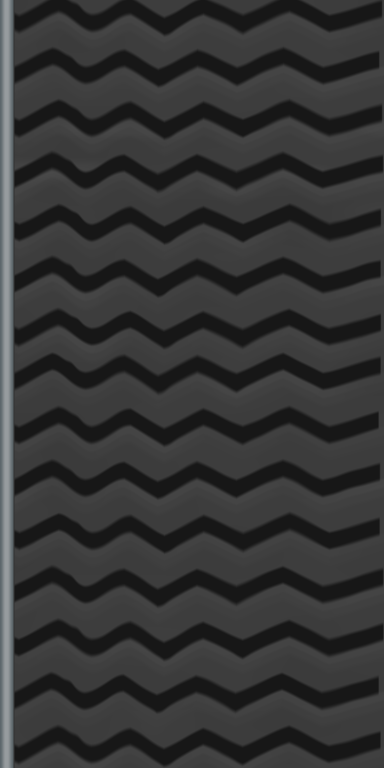
A WebGL 1 fragment shader for this pattern:

```glsl
precision highp float;
// Dark rubber tread: fifteen soft black zigzag grooves beside a steel edge strip.

uniform vec2 u_resolution;

// Lengths are fractions of the canvas width; y runs down from 0 to HEIGHT.
#define HEIGHT 2.0
#define ROWS 15
#define PITCH 0.1362
#define SEAM_ROW 7.0
#define SEAM_SHIFT 0.0130
#define GROOVE_HALF 0.0198
#define ZIGZAG_DEPTH 0.0490
#define ROW_STAGGER 0.0085
#define STRIP_WIDTH 0.0380
#define RUBBER vec3(0.236)
#define GROOVE vec3(0.090)

float hash(vec2 p) {
  vec3 q = fract(vec3(p.xyx) * 0.1031);
  q += dot(q, q.yzx + 33.33);
  return fract((q.x + q.y) * q.z);
}

float noise(vec2 p) {
  vec2 cell = floor(p);
  vec2 f = fract(p);
  f = f * f * (3.0 - 2.0 * f);
  float a = mix(hash(cell), hash(cell + vec2(1.0, 0.0)), f.x);
  float b = mix(hash(cell + vec2(0.0, 1.0)), hash(cell + 1.0), f.x);
  return mix(a, b, f.y);
}

// Zigzag phase: whole numbers are peaks; the teeth widen to the right.
float toothPhase(float x) {
  float left = (x - 0.143) / 0.189;
  float middle = 2.0 + (x - 0.521) / 0.224;
  float right = 3.46 + (x - 0.849) / 0.300;
  return min(min(left, middle), right);
}

// Downward offset of the groove centre at a given phase.
float zigzag(float u) {
  float f = fract(u);
  float t = f < 0.46 ? f / 0.46 : (1.0 - f) / 0.54;
  float roundness = (u > 0.0 && u < 1.0) ? 0.85 : 0.25;
  t = mix(t, smoothstep(0.0, 1.0, t), roundness);
  return ZIGZAG_DEPTH * t - 0.004 * cos(2.0944 * u);
}

float bump(float x, float centre, float width) {
  float t = (x - centre) / width;
  return exp(-t * t);
}

// Row spacing closes up once, at the seam, then runs slightly wider.
float rowCentre(float row) {
  float after = step(SEAM_ROW, row);
  return 0.013 + PITCH * row + after * ((row - SEAM_ROW) * 0.0026 - SEAM_SHIFT - 0.008);
}

vec3 steelStrip(float x) {
  float t = x / STRIP_WIDTH;
  float shine = smoothstep(0.0, 0.40, t) * (1.0 - smoothstep(0.50, 0.92, t));
  vec3 steel = mix(vec3(0.36, 0.40, 0.42), vec3(0.59, 0.61, 0.62), shine);
  return mix(steel, vec3(0.20), smoothstep(0.84, 1.0, t));
}

void main() {
  vec2 p = gl_FragCoord.xy / u_resolution;
  p.y = (1.0 - p.y) * HEIGHT;
  float px = 1.0 / u_resolution.x;

  float ink = 0.0;
  float lip = 0.0;
  for (int i = 0; i < ROWS; i++) {
    float row = float(i);
    float side = 1.0 - 2.0 * mod(row, 2.0);
    float jitter = hash(vec2(row, 7.0)) - 0.5;
    float u = toothPhase(p.x - side * ROW_STAGGER - jitter * 0.005);
    float wobble = 0.003 * (noise(vec2(p.x * 22.0, row * 9.0)) - 0.5);
    float d = p.y - rowCentre(row) - zigzag(u) - wobble;

    // Small burrs above the first slope and below the inner valleys.
    float burr = 0.004 + 0.004 * hash(vec2(row, 3.0));
    float upper = GROOVE_HALF + burr * bump(u, 0.27, 0.07);
    float lower = GROOVE_HALF + burr * 0.7 * (bump(u, 1.52, 0.09) + bump(u, 2.45, 0.09));
    float soft = 0.0035 + 0.003 * noise(vec2(p.x * 14.0, row * 5.0 + 2.0));
    float body = smoothstep(-upper - soft - px, -upper + soft, d)
               * (1.0 - smoothstep(lower - soft, lower + soft * 1.4 + px, d));

    // Grooves stop just short of the right edge, unevenly.
    float end = 0.986 + 0.016 * hash(vec2(row, 11.0));
    body *= 1.0 - smoothstep(end - px, end + px, p.x);
    ink = max(ink, body);

    // Stepped light on the chamfer under each groove.
    float chamfer = smoothstep(0.016, 0.026, d)
                  * (1.0 - 0.55 * smoothstep(0.040, 0.048, d))
                  * (1.0 - smoothstep(0.058, 0.074, d));
    lip = max(lip, chamfer * (0.5 + noise(vec2(p.x * 5.0, row * 4.0))));
  }

  // Rubber with faint mottling and a scuffed zone near the top.
  float mottle = noise(p * vec2(5.0, 9.0)) - 0.5;
  float scuff = bump(p.y, 0.41, 0.11) * smoothstep(0.45, 0.9, noise(p * vec2(5.0, 18.0) + 4.0));
  vec3 color = RUBBER + 0.022 * lip + 0.012 * mottle + 0.035 * scuff;
  color = mix(color, GROOVE, ink);

  float onStrip = 1.0 - smoothstep(STRIP_WIDTH - px, STRIP_WIDTH + px, p.x);
  color = mix(color, steelStrip(p.x), onStrip);
  gl_FragColor = vec4(color, 1.0);
}
```
